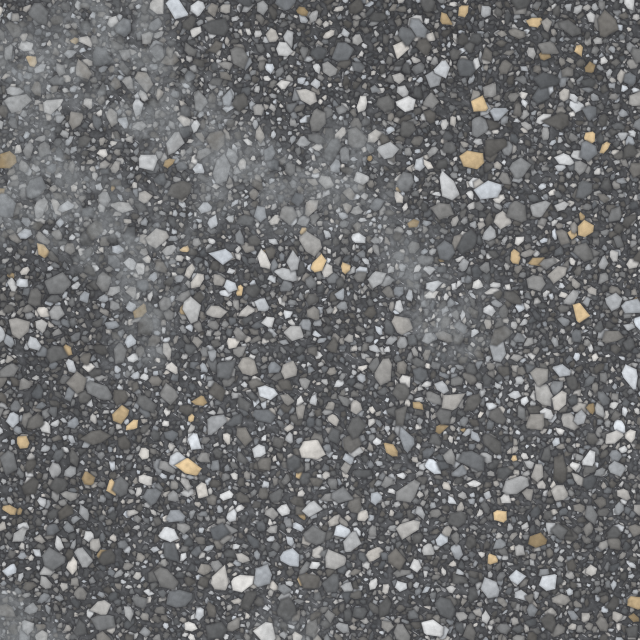
Reproduce this texture procedurally as a WebGL 2 fragment shader.

```glsl
#version 300 es
precision highp float;
// Worn asphalt: angular grey gravel of several sizes set in dark binder, with pale dusty patches.

#define LAYERS 4
#define SIDES 6
#define FINEST_CELL 0.0088
#define CELL_GROWTH 1.6
#define EDGE_SOFTNESS 0.0012
#define RIM_WIDTH 0.0021
#define RIM_STRENGTH 0.52
#define TAN_SHARE 0.05
#define DUST_AMOUNT 0.5
#define BINDER_COLOR vec3(0.335, 0.34, 0.35)
#define RIM_COLOR vec3(0.205, 0.205, 0.215)
#define DUST_COLOR vec3(0.60, 0.615, 0.625)

uniform vec2 u_resolution;
out vec4 fragColor;

const float TAU = 6.28319;

// Integer hash: three random values per lattice point
vec3 hash3(vec3 p) {
    uvec3 v = uvec3(ivec3(p)) * 1664525u + 1013904223u;
    v.x += v.y * v.z; v.y += v.z * v.x; v.z += v.x * v.y;
    v ^= v >> 16u;
    v.x += v.y * v.z; v.y += v.z * v.x; v.z += v.x * v.y;
    return vec3(v >> 8u) / 16777216.0;
}

float valueNoise(vec2 p, float seed) {
    vec2 i = floor(p), f = fract(p);
    f = f * f * (3.0 - 2.0 * f);
    float a = hash3(vec3(i, seed)).x;
    float b = hash3(vec3(i + vec2(1, 0), seed)).x;
    float c = hash3(vec3(i + vec2(0, 1), seed)).x;
    float d = hash3(vec3(i + 1.0, seed)).x;
    return mix(mix(a, b, f.x), mix(c, d, f.x), f.y);
}

float fbm(vec2 p, float seed) {
    float sum = 0.0, amp = 0.533;
    for (int i = 0; i < 4; i++) {
        sum += amp * valueNoise(p, seed + float(i));
        p = mat2(1.6, 1.2, -1.2, 1.6) * p;
        amp *= 0.5;
    }
    return sum;
}

mat2 rotation(float a) {
    float c = cos(a), s = sin(a);
    return mat2(c, s, -s, c);
}

// Signed distance to a chipped convex polygon of random half-planes
float stoneDistance(vec2 p, float radius, vec2 cell, float seed) {
    float d = length(p) - 1.25 * radius;
    for (int i = 0; i < SIDES; i++) {
        vec3 h = hash3(vec3(cell, seed + float(i)));
        float angle = TAU * (float(i) + 0.8 * h.x) / float(SIDES);
        d = max(d, dot(p, vec2(cos(angle), sin(angle))) - radius * (0.68 + 0.45 * h.y));
    }
    return d;
}

vec3 stoneColor(vec3 rnd, float tanShare) {
    float tone = 0.35 + 0.48 * pow(rnd.x, 1.55);
    vec3 grey = tone * mix(vec3(0.97, 1.0, 1.035), vec3(1.02, 1.0, 0.97), rnd.y);
    vec3 warm = (0.5 + 0.25 * rnd.x) * vec3(1.13, 1.0, 0.79);
    return mix(grey, warm, step(1.0 - tanShare, rnd.z));
}

// Lays one size class of stones over the surface
vec3 addStones(vec3 color, vec2 uv, float size, float share, float seed, float grain) {
    vec2 q = uv / size + seed * 0.37;
    vec2 base = floor(q);
    float soft = max(EDGE_SOFTNESS, 0.6 / u_resolution.y);
    for (int k = 0; k < 9; k++) {
        vec2 cell = base + vec2(k % 3 - 1, k / 3 - 1);
        vec3 place = hash3(vec3(cell, seed));
        if (place.z > share) continue;
        vec3 form = hash3(vec3(cell, seed + 1.0));
        vec3 tint = hash3(vec3(cell, seed + 2.0));
        vec2 p = q - cell - 0.5 - 0.7 * (place.xy - 0.5);
        float stretch = mix(1.0, 1.45, form.y);
        vec2 local = rotation(TAU * form.x) * p * vec2(1.0, 1.0);
        local *= vec2(1.0 / stretch, sqrt(stretch));
        float d = size * stoneDistance(local, mix(0.27, 0.44, form.z), cell, seed + 3.0);

        // Dark seam around the stone, then its softly lit face
        float seam = exp(-pow(max(d, 0.0) / RIM_WIDTH, 2.0));
        color = mix(color, RIM_COLOR, RIM_STRENGTH * seam);
        vec3 face = stoneColor(tint, TAN_SHARE * smoothstep(0.01, 0.03, size));
        face *= 1.0 + 0.16 * dot(p, vec2(-0.4, 0.9)) + 0.22 * (grain - 0.5);
        face *= mix(0.9, 1.03, smoothstep(0.0, 0.004, -d));
        color = mix(color, face, 1.0 - smoothstep(-soft, soft, d));
    }
    return color;
}

void main() {
    vec2 uv = gl_FragCoord.xy / u_resolution.y;
    float grain = fbm(uv * 150.0, 11.0);
    float flecks = valueNoise(rotation(0.6) * uv * vec2(170.0, 330.0), 23.0);

    // Binder with fine grit
    vec3 color = BINDER_COLOR * (0.72 + 0.42 * grain + 0.14 * flecks);
    color += 0.22 * smoothstep(0.78, 0.98, flecks);

    // Gravel, from grit to the largest chips
    float size = FINEST_CELL;
    for (int i = 0; i < LAYERS; i++) {
        float share = mix(0.74, 0.32, float(i) / float(LAYERS - 1));
        color = addStones(color, uv, size, share, 40.0 + 20.0 * float(i), grain);
        size *= CELL_GROWTH;
    }

    // Pale dust and broad changes in wear
    float patches = smoothstep(0.54, 0.76, fbm(uv * 4.2, 71.0));
    float dust = DUST_AMOUNT * patches * smoothstep(0.2, 0.65, fbm(uv * 45.0, 83.0));
    color = mix(color, DUST_COLOR * (0.8 + 0.4 * grain), dust);
    color *= 0.93 + 0.16 * fbm(uv * 3.0, 97.0) + 0.05 * (0.5 - uv.y);
    fragColor = vec4(clamp(color, 0.0, 1.0), 1.0);
}
```
